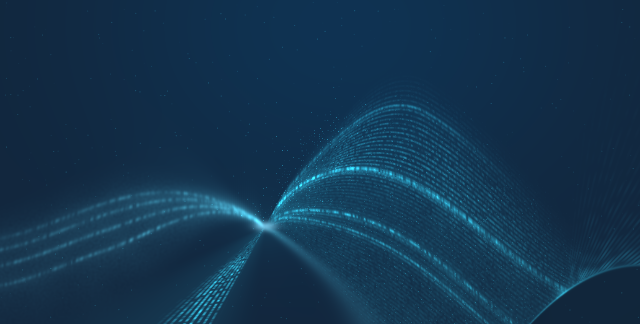
Give the GLSL for this background, as a Shadertoy shader.

```glsl
const vec3 NAVY = vec3(0.070, 0.147, 0.234);
const vec3 BLUE = vec3(0.058, 0.198, 0.322);
const vec3 TEAL = vec3(0.15, 0.66, 0.71);
const vec3 ICE = vec3(0.58, 0.82, 0.86);
const vec2 NODE = vec2(0.82, 0.302);
const vec2 RIM_NODE = vec2(1.738, 0.092);

vec2 hash2(vec2 p) {
    vec3 q = fract(p.xyx * vec3(0.1031, 0.1030, 0.0973));
    q += dot(q, q.yzx + 33.33);
    return fract((q.xx + q.yz) * q.zy);
}

float corner(vec2 cell, vec2 offset, vec2 f) {
    return dot(hash2(cell + offset) * 2.0 - 1.0, f - offset);
}

float gradientNoise(vec2 p) {
    vec2 i = floor(p), f = fract(p);
    vec2 w = f * f * (3.0 - 2.0 * f);
    float low = mix(corner(i, vec2(0, 0), f), corner(i, vec2(1, 0), f), w.x);
    float high = mix(corner(i, vec2(0, 1), f), corner(i, vec2(1, 1), f), w.x);
    return mix(low, high, w.y);
}

float ridge(float d, float width) {
    return exp(-d * d / (width * width));
}

float fall(float a, float b, float x) {
    return 1.0 - smoothstep(a, b, x);
}

// Canvas-space slope of a field, turns level offsets into distances
float slope(float field) {
    return max(length(vec2(dFdx(field), dFdy(field))) * iResolution.y, 0.001);
}

// Evenly spaced level lines, blending to their mean where too dense
float strands(float level, float count) {
    float c = level * count, w = fwidth(c);
    float line = fall(0.04, 0.1 + max(w, 0.14), abs(fract(c) - 0.5));
    return mix(line, 0.3, smoothstep(0.5, 1.1, w));
}

float beads(float along, float id) {
    float fine = gradientNoise(vec2(along * 150.0, id * 7.3 + 0.4));
    float broad = gradientNoise(vec2(along * 25.0, id * 3.1 + 9.4));
    return clamp(0.75 + 1.9 * fine + 0.8 * broad, 0.1, 1.9);
}

float dust(vec2 p, float scale, float density) {
    vec2 cell = floor(p * scale);
    vec2 h = hash2(cell), k = hash2(cell + 57.0);
    float d = length(fract(p * scale) - 0.25 - 0.5 * h);
    return fall(0.05, 0.26, d) * step(1.0 - density, k.x) * k.y;
}

// Arching sheet between the two nodes
float archSheet(vec2 p, float u, float drop) {
    float x = max(u, 0.0);
    float base = 0.27 + 0.21 * cos((x - 0.28) * 3.83) - 0.068 * exp(-x / 0.05);
    float upper = 0.32 * smoothstep(0.0, 0.5, x) + 0.008 * smoothstep(0.0, 0.06, x)
        - 0.7 * pow(max(x - 0.56, 0.0), 2.0);
    float lower = 0.33 * (1.0 - exp(-x / 0.25));
    float s = (p.y - base) / max(p.y > base ? upper : lower, 0.004);
    float g = slope(s);
    float beamEdge = 1.5 * drop - 1.6 * drop * drop;
    float inside = smoothstep(0.0, 0.03, u) * smoothstep(-0.04, 0.07, u - beamEdge);
    float fade = fall(0.35, 1.12, s) * fall(0.5, 1.25, u + 0.25 * s);
    float grain = 1.0 + 0.9 * gradientNoise(p * 110.0) + 0.6 * gradientNoise(p * 9.0);
    float light = 0.075 * grain * fall(0.0, 1.1, s) * fall(0.7, 1.2, u);
    light += 0.28 * dust(p, 125.0, 0.3) * fall(0.2, 1.2, s) * fall(0.7, 1.2, u);
    float id = floor(s * 21.0);
    light += 0.25 * strands(s, 21.0) * beads(x, id) * fade * mix(0.25, 1.0, smoothstep(-0.4, 0.15, s));
    float levels[4] = float[4](0.0, 0.73, -0.67, -0.88);
    float power[4] = float[4](0.62, 0.24, 0.44, 0.34);
    for (int i = 0; i < 4; i++) {
        float gap = s - levels[i], d = gap / g;
        float reach = i == 1 ? fall(0.4, 0.85, u) : fall(0.3, 1.4, u);
        float core = ridge(d, 0.0042) * beads(x, levels[i])
            + 0.4 * ridge(d + 0.010, 0.0035) * beads(x, levels[i] + 5.0);
        light += power[i] * reach * fall(0.9, 0.98, u) * fall(0.3, 0.7, abs(gap))
            * (core + 0.16 * ridge(d, 0.02));
    }
    light += 0.34 * exp(-x / 0.08) * fall(-0.3, 1.6, abs(s));
    return light * inside;
}

// Soft ribbons flowing in from the left
float leftSheet(vec2 p, float v) {
    float x = max(v, 0.0);
    float crest = 0.33 + 0.077 * cos((x - 0.3) * 5.0) - 0.033 * exp(-x / 0.08);
    float spread = 0.14 * smoothstep(0.0, 0.5, x) + 0.006;
    float s = (crest - p.y) / spread;
    float g = slope(s);
    float grain = 1.0 + 0.5 * gradientNoise(p * 110.0) + 0.5 * gradientNoise(p * 12.0);
    float light = 0.085 * grain * smoothstep(-0.9, 0.3, s) * fall(0.6, 2.8, s);
    for (int i = 0; i < 4; i++) {
        float t = float(i) / 3.0;
        float d = (s - t * (0.6 + 0.4 * t)) / g;
        light += (0.14 + 0.07 * t) * beads(x * 0.6, t) * ridge(d, 0.0065) + 0.05 * ridge(d, 0.024);
    }
    light += 0.36 * exp(-x / 0.13) * ridge(s - 0.2, 1.6);
    return light * smoothstep(0.0, 0.03, v) * mix(1.0, 0.75, smoothstep(0.4, 0.82, x));
}

// Beaded rays below the first node
float lowerFan(float u, float drop) {
    float q = -u / max(drop, 0.004);
    float rays = strands(q, 15.0) * beads(drop, floor(q * 15.0));
    float light = 0.6 * rays * smoothstep(0.5, 0.62, q) * fall(0.8, 1.2, q);
    light += 0.10 * smoothstep(0.05, 0.7, q) * fall(0.8, 2.5, q);
    return light * smoothstep(0.0, 0.02, drop);
}

// Blurred beam leaving the node to the lower right
float blurredBeam(float u, float drop) {
    float d = max(drop, 0.004);
    float offset = u - 1.5 * drop + 1.6 * drop * drop;
    float power = 0.13 + 0.24 * exp(-d / 0.07);
    return power * ridge(offset, 0.016 + 0.14 * d) * smoothstep(0.0, 0.02, drop);
}

// Fine filaments rising from the right rim
float rimFan(vec2 p, float w, float above) {
    float q = w / max(p.y - 0.03 + 0.6 * w, 0.03);
    float rays = strands(q, 32.0) * smoothstep(0.05, 0.2, q) * smoothstep(0.0, 0.01, above);
    rays *= clamp(0.6 + 1.8 * gradientNoise(vec2(q * 14.0, p.y * 30.0)), 0.0, 1.5);
    float light = rays * (0.09 * exp(-above / 0.22) + 0.24 * exp(-above / 0.04));
    light += 0.5 * ridge(above, 0.005) * exp(-abs(w) / 0.17);
    return light + 0.10 * exp(-max(above, 0.0) / 0.035) * smoothstep(-0.15, 0.0, w);
}

void mainImage(out vec4 fragColor, in vec2 fragCoord) {
    vec2 p = fragCoord / iResolution.y;
    float u = p.x - NODE.x, drop = NODE.y - p.y;

    // Backdrop
    vec2 away = (p - vec2(1.05, 0.92)) / vec2(0.78, 0.62);
    vec3 color = mix(NAVY, BLUE, exp(-dot(away, away)));

    // Sheets and fans
    float w = p.x - RIM_NODE.x;
    float above = p.y - (RIM_NODE.y + 0.75 * w - 1.6 * w * w);
    float open = smoothstep(-0.006, 0.004, above);
    float light = archSheet(p, u, max(drop, 0.0)) + lowerFan(u, drop);
    light = light * open + rimFan(p, w, above) * mix(0.25, 1.0, open);
    float soft = leftSheet(p, -u) + blurredBeam(u, drop);
    color += TEAL * light + mix(TEAL, ICE, 0.35) * soft;
    color *= mix(0.9, 1.0, open);

    // Dust along the rising edge and across the backdrop
    float rise = max(-drop, 0.0);
    float edge = ridge(u - 0.03 - 0.55 * rise, 0.08) * smoothstep(0.0, 0.05, rise) * fall(0.2, 0.45, rise);
    color += TEAL * (0.45 * dust(p, 120.0, 0.6 * edge) + 0.2 * dust(p + 3.0, 80.0, 0.035));

    // Node glows
    vec2 n = (p - NODE) / vec2(0.034, 0.014);
    color += ICE * 0.6 * exp(-dot(n, n)) + TEAL * 0.12 * exp(-length(p - NODE) / 0.06);
    color += TEAL * 0.28 * ridge(length(p - RIM_NODE), 0.02) * open;
    fragColor = vec4(clamp(color, 0.0, 1.0), 1.0);
}
```
